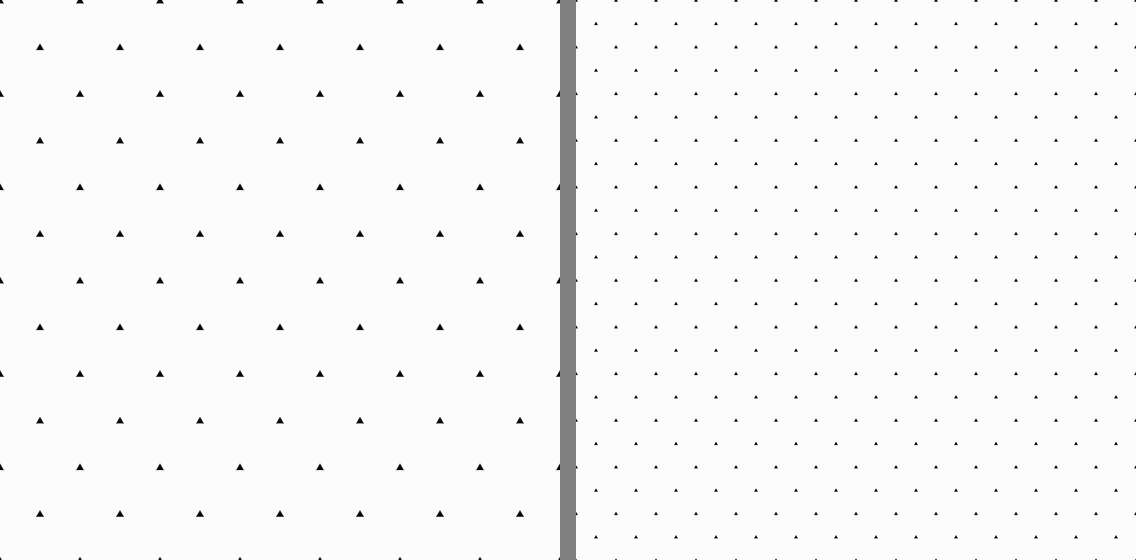
Left: one tile. Right: repeated 2 by 2.
Write a WebGL 2 fragment shader that draws this pattern.

```glsl
#version 300 es
precision highp float;
// Small black triangles scattered on white in a staggered grid, 7 by 6 cells.
// Each cell holds one triangle at its corner and one at its centre, both drawn
// with the signed distance of an upright equilateral triangle.

uniform vec2 u_resolution;
out vec4 fragColor;

const vec2 REPEATS = vec2(7.0, 6.0);

// Offset from the nearest point of a lattice shifted by a fraction of a cell
vec2 latticeOffset(vec2 uv, vec2 shift) {
    return (fract(uv * REPEATS - shift + 0.5) - 0.5) / REPEATS;
}

// Distance to an upright triangle: flat base below, two slanted sides above
float triangleDistance(vec2 p) {
    float base = -p.y - 0.00615;
    float sides = dot(vec2(abs(p.x), p.y), vec2(0.866, 0.5)) - 0.0029;
    return max(base, sides);
}

void main() {
    vec2 uv = gl_FragCoord.xy / u_resolution;
    float pixel = 1.0 / min(u_resolution.x, u_resolution.y);

    // Corner and centre triangles make the staggered rows
    float d = min(triangleDistance(latticeOffset(uv, vec2(0.0))),
                  triangleDistance(latticeOffset(uv, vec2(0.5))));
    float ink = clamp(0.5 - d / pixel, 0.0, 1.0);

    vec3 paperColor = vec3(0.99);
    vec3 inkColor = vec3(0.04);
    fragColor = vec4(mix(paperColor, inkColor, ink), 1.0);
}
```
